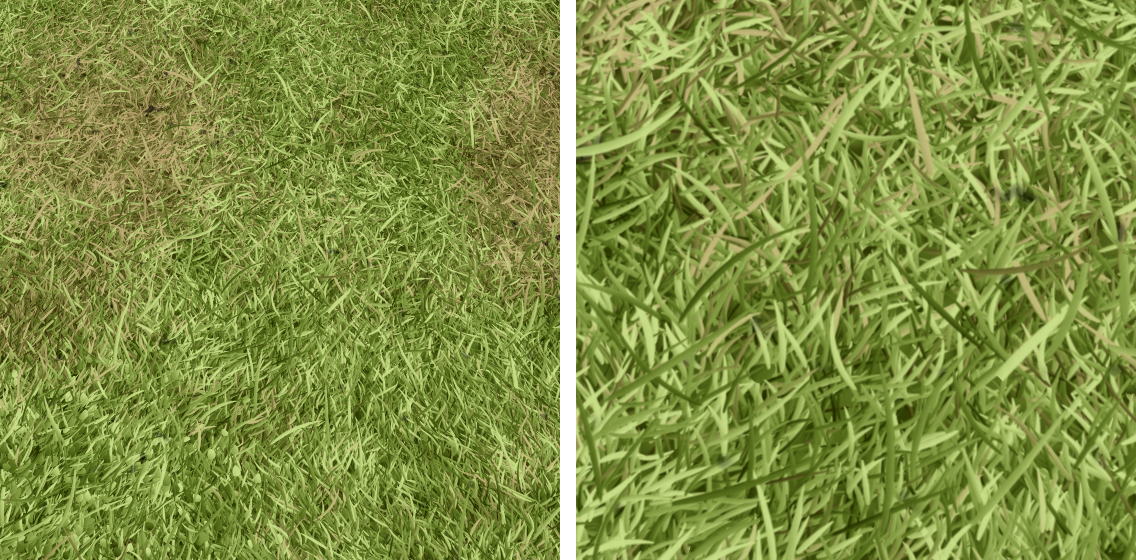
Left: the whole. Right: its middle third, enlarged.
A Shadertoy shader for this texture:

```glsl
// A rough lawn seen from above at a slant: many layers of curved, tapered blades
// scattered on jittered grids, finer towards the far edge. Noise-shaped dry
// patches turn blades to straw, and broad leaves grow in the near left corner.

const vec3 SHADOW = vec3(0.23, 0.28, 0.05);
const vec3 MOSS   = vec3(0.37, 0.46, 0.14);
const vec3 GRASS  = vec3(0.51, 0.60, 0.26);
const vec3 TIP    = vec3(0.71, 0.79, 0.46);
const vec3 EARTH  = vec3(0.29, 0.27, 0.09);
const vec3 OLIVE  = vec3(0.47, 0.49, 0.22);
const vec3 STRAW  = vec3(0.70, 0.70, 0.43);
const vec3 HAY    = vec3(0.67, 0.58, 0.39);
const vec3 MIDTONE = vec3(0.50, 0.575, 0.265);

const float SLANT = 0.45;   // how quickly the lawn recedes
const float CONTRAST = 1.38;
const int SHORT_LAYERS = 18;
const int LONG_LAYERS = 4;

vec4 hash4(vec3 p) {
    vec4 q = fract(p.xyzx * vec4(0.1031, 0.1030, 0.0973, 0.1099));
    q += dot(q, q.wzxy + 33.33);
    return fract((q.xxyz + q.yzzw) * q.zywx);
}

float noise(vec2 p) {
    vec2 i = floor(p), f = fract(p);
    f = f * f * (3.0 - 2.0 * f);
    float a = hash4(vec3(i, 7.0)).x;
    float b = hash4(vec3(i + vec2(1, 0), 7.0)).x;
    float c = hash4(vec3(i + vec2(0, 1), 7.0)).x;
    float d = hash4(vec3(i + vec2(1, 1), 7.0)).x;
    return mix(mix(a, b, f.x), mix(c, d, f.x), f.y);
}

float fbm(vec2 p) {
    return noise(p) * 0.55 + noise(p * 2.1 + 17.0) * 0.29 + noise(p * 4.3 + 41.0) * 0.16;
}

float spot(vec2 p, vec2 centre, vec2 radius) {
    return 1.0 - smoothstep(0.4, 1.35, length((p - centre) / radius));
}

// Share of withered blades at a place on the canvas
float drynessAt(vec2 uv) {
    float worn = spot(uv, vec2(0.22, 0.76), vec2(0.23, 0.21));
    worn = max(worn, spot(uv, vec2(0.97, 0.71), vec2(0.16, 0.24)));
    worn = max(worn, 0.7 * spot(uv, vec2(0.05, 0.47), vec2(0.24, 0.16)));
    return clamp(0.15 + worn * 0.75 + (fbm(uv * 8.0) - 0.5) * 0.65, 0.05, 0.95);
}

vec3 bladeColor(float tone, float dry, float hay) {
    vec3 green = mix(SHADOW, MOSS, smoothstep(0.0, 0.32, tone));
    green = mix(green, GRASS, smoothstep(0.28, 0.62, tone));
    green = mix(green, TIP, smoothstep(0.6, 1.0, tone));
    vec3 withered = mix(EARTH, OLIVE, smoothstep(0.0, 0.4, tone));
    withered = mix(withered, mix(STRAW, HAY, hay), smoothstep(0.4, 0.9, tone));
    return mix(green, withered, dry);
}

// Coverage in x, position across in y, position along (-1 root, 1 tip) in z
vec3 blade(vec2 p, float angle, float halfLength, float halfWidth, float bend, float soft) {
    float s = sin(angle), c = cos(angle);
    p = vec2(c * p.x - s * p.y, s * p.x + c * p.y);
    float t = p.y / halfLength;
    float across = p.x - bend * halfLength * (t * t - 0.35);
    float taper = sqrt(max(1.0 - t * t, 0.0)) * (1.0 - 0.35 * t);
    float cover = smoothstep(soft, -soft, abs(across) - halfWidth * taper);
    cover *= 1.0 - smoothstep(0.9, 1.0, abs(t));
    return vec3(cover, clamp(across / halfWidth, -1.0, 1.0), t);
}

// Paints one jittered grid of blades over the given colour
vec3 bladeLayer(vec3 color, vec2 ground, float cell, float seed, float density,
                float width, float lift, float dryness, float broad, float soft) {
    vec2 grid = ground / cell + seed * vec2(0.37, 0.61);
    vec2 home = floor(grid);
    for (int k = 0; k < 9; k++) {
        vec2 id = home + vec2(k % 3 - 1, k / 3 - 1);
        vec4 place = hash4(vec3(id, seed));
        vec4 look = hash4(vec3(id + 53.0, seed + 19.0));
        if (look.w > density) continue;
        vec2 centre = id + place.xy;
        vec2 spotOnGround = (centre - seed * vec2(0.37, 0.61)) * cell;
        float spread = mix(1.9, 3.0, smoothstep(0.3, 0.9, spotOnGround.y));
        float lean = (noise(spotOnGround * 7.0 + 3.0) - 0.4) * 1.3;
        float angle = (place.z - 0.5) * spread + lean;
        float leaf = step(look.z, broad);
        float halfLength = mix(mix(0.5, 0.85, place.w), 0.3, leaf);
        float halfWidth = mix(width * mix(0.7, 1.3, look.x), 0.2, leaf);
        vec3 b = blade(grid - centre, angle, halfLength, halfWidth,
                       (look.y - 0.5) * 0.5, soft / cell);
        float dry = smoothstep(-0.12, 0.12, dryness - look.z) * (1.0 - leaf);
        float tone = look.x * 0.8 + lift + b.z * 0.1 + b.y * 0.09;
        color = mix(color, bladeColor(tone, dry, place.w * dryness * 0.8), b.x * 0.96);
    }
    return color;
}

void mainImage(out vec4 fragColor, in vec2 fragCoord) {
    vec2 uv = fragCoord / iResolution.y;
    float scale = 1.0 - SLANT * uv.y;
    vec2 ground = vec2((uv.x - 0.5) / scale, -log(scale) / SLANT) + 3.0 * vec2(1, 0);
    float soft = max(0.0010, 0.7 / iResolution.y) / scale;

    float dryness = drynessAt(uv);
    float broad = 0.22 * spot(uv, vec2(0.1, 0.1), vec2(0.4, 0.25));
    float light = (fbm(uv * 11.0 + 5.0) - 0.5) * 0.4;

    // Shaded thatch between the blades
    vec3 color = bladeColor(0.08 + 0.28 * noise(ground * 90.0), dryness, 0.5);

    // Short turf, lighter towards the top layers
    for (int i = 0; i < SHORT_LAYERS; i++) {
        float depth = float(i) / float(SHORT_LAYERS - 1);
        float cell = 0.025 + 0.014 * fract(float(i) * 0.618);
        color = bladeLayer(color, ground, cell, float(i) + 1.0, 0.9, 0.056,
                           depth * 0.23 + light, dryness, broad, soft);
    }

    // Small dark hollows, mostly in the worn ground
    float hollow = smoothstep(0.74, 0.88, fbm(ground * 30.0 + 9.0));
    color *= 1.0 - hollow * mix(0.2, 0.5, dryness);

    // Sparse long blades, thickest in the lower half and in tufts
    float tufts = smoothstep(0.35, 0.7, fbm(uv * 5.0 + 2.0)) * (1.0 - 0.75 * dryness);
    float longLight = 0.2 + light * 0.6;
    for (int i = 0; i < LONG_LAYERS; i++) {
        float cell = 0.055 + 0.011 * float(i);
        float density = 0.2 + 0.35 * tufts * (1.0 - 0.5 * uv.y);
        color = bladeLayer(color, ground, cell, float(i) + 61.0, density, 0.036,
                           longLight, dryness * 0.6, 0.0, soft);
    }

    // Harder daylight: stretch the tones around the middle green
    color = MIDTONE + (color - MIDTONE) * CONTRAST;
    fragColor = vec4(clamp(color, 0.0, 1.0), 1.0);
}
```
